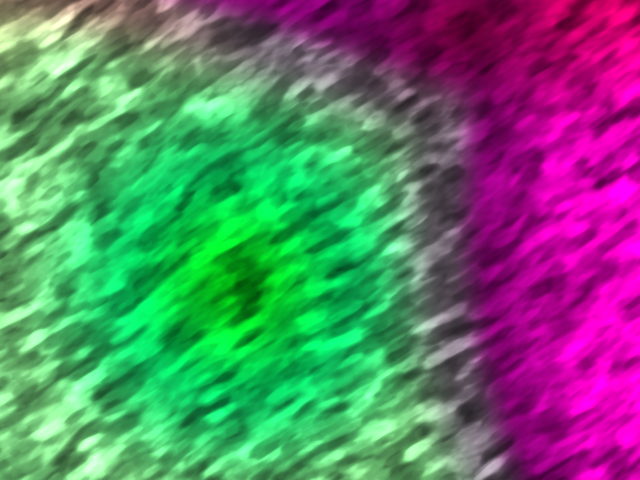
A Shadertoy shader for this background:

```glsl
float hash(vec2 cell) {
    return fract(sin(dot(cell, vec2(127.1, 311.7))) * 4375.85);
}

// Cellular noise: soft blobs of random brightness around jittered points
float blobs(vec2 q) {
    vec2 cell = floor(q);
    float sum = 0.0, total = 0.0001;
    for (int j = -1; j <= 1; j++) {
        for (int i = -1; i <= 1; i++) {
            vec2 id = cell + vec2(i, j);
            vec2 jitter = vec2(hash(id), hash(id + 37.0));
            vec2 offset = id + 0.15 + 0.7 * jitter - q;
            float weight = exp(-6.0 * dot(offset, offset));
            sum += weight * hash(id + 71.0);
            total += weight;
        }
    }
    return sum / total;
}

// Slanted brush strokes, bent slightly by layered sines
float strokes(vec2 p) {
    p += 0.008 * sin(p.yx * vec2(9.0, 7.0) + 1.0)
       + 0.003 * sin(p.yx * vec2(31.0, 27.0));
    float angle = 0.58;
    vec2 q = mat2(cos(angle), -sin(angle), sin(angle), cos(angle)) * p;
    float coarse = blobs(q * vec2(16.0, 44.0));
    float medium = blobs(q * vec2(23.0, 66.0) + 19.0);
    float fine = blobs(q * vec2(60.0, 130.0) + 53.0);
    return 0.55 * coarse + 0.35 * medium + 0.1 * fine;
}

// Green glow that pales outward
vec3 greenField(vec2 p) {
    float r = length(p - vec2(0.495, 0.41));
    vec3 color = mix(vec3(0.01, 0.77, 0.08), vec3(0.02, 0.75, 0.36), smoothstep(0.0, 0.27, r));
    color = mix(color, vec3(0.41, 0.72, 0.43), smoothstep(0.2, 0.49, r));
    float warmCorner = smoothstep(0.5, 0.8, r) * smoothstep(0.5, 1.0, p.y);
    return mix(color, vec3(0.62, 0.66, 0.44), warmCorner);
}

void mainImage(out vec4 fragColor, in vec2 fragCoord) {
    vec2 p = fragCoord / iResolution.y;

    // Rounded border between the green and magenta regions
    float side = p.x - 0.93 - 0.35 * (p.y - 0.55) * (p.y - 0.55);
    float top = 0.955 * (p.y - 1.0 + 0.31 * (p.x - 0.26));
    float border = 0.5 * (side + top + sqrt((side - top) * (side - top) + 0.003));

    // Bands across the border: green, grey, purple, magenta
    vec3 grey = mix(vec3(0.58, 0.43, 0.40), vec3(0.34, 0.30, 0.34), smoothstep(0.15, 0.6, p.x));
    vec3 color = mix(greenField(p), grey, smoothstep(-0.17, 0.0, border));
    color = mix(color, vec3(0.47, 0.01, 0.40), smoothstep(0.0, 0.09, border));
    color = mix(color, vec3(0.90, 0.0, 0.72), smoothstep(0.05, 0.29, side));

    // Crimson upper right with a dark patch beside it
    float crimson = smoothstep(0.65, 1.02, p.y) * smoothstep(0.95, 1.2, p.x);
    color = mix(color, vec3(0.74, 0.0, 0.36), crimson);
    vec2 patchOffset = (p - vec2(0.97, 0.95)) / vec2(0.16, 0.13);
    color = mix(color, vec3(0.36, 0.0, 0.17), 0.85 * exp(-dot(patchOffset, patchOffset)));

    // Stroke shading, with pale highlights where the colour is muted
    float shade = strokes(p) - 0.5;
    color *= 1.0 + 1.35 * shade;
    float muted = smoothstep(0.08, 0.4, min(color.r, color.g));
    color += 0.55 * muted * max(shade, 0.0);

    fragColor = vec4(clamp(color, 0.0, 1.0), 1.0);
}
```
